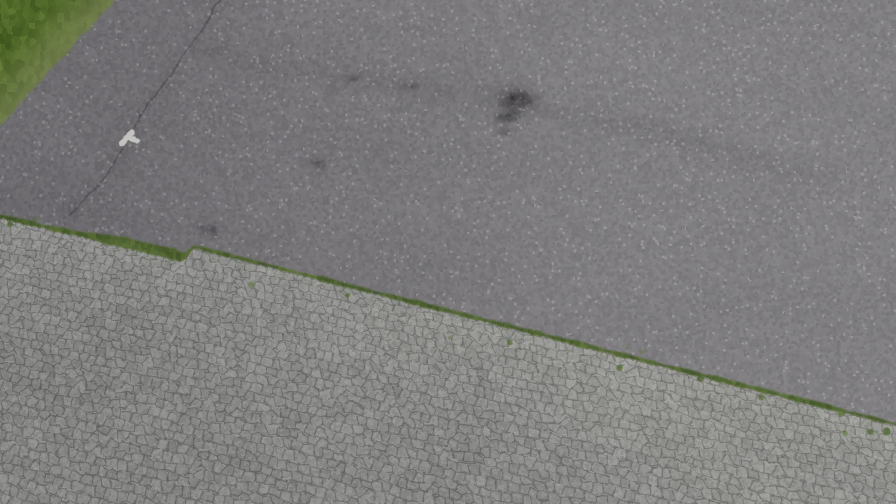
A WebGL 2 fragment shader for this texture:

```glsl
#version 300 es
precision highp float;
uniform vec2 u_resolution;
out vec4 outColor;

// Colours
const vec3 ASPHALT_DARK = vec3(0.425, 0.418, 0.432);
const vec3 ASPHALT_LIGHT = vec3(0.500, 0.494, 0.506);
const vec3 PAVER_DARK = vec3(0.480, 0.484, 0.482);
const vec3 PAVER_LIGHT = vec3(0.588, 0.592, 0.576);
const vec3 GRASS_DARK = vec3(0.22, 0.31, 0.10);
const vec3 GRASS_LIGHT = vec3(0.41, 0.51, 0.22);
const vec3 GRASS_DRY = vec3(0.50, 0.53, 0.36);
const vec3 LITTER = vec3(0.76, 0.76, 0.75);

// Layout, in units of canvas height
const float EDGE_SLOPE = 0.253;
const float STEP_START = 0.359;
const float STEP_END = 0.389;
const float PAVER_SCALE = 58.0;
const float TOOTH_PERIOD = 0.0155;
const float TOOTH_DEPTH = 0.007;
const float GRAIN_SCALE = 150.0;
const float GRAIN_STRENGTH = 0.075;
const vec2 CRACK[5] = vec2[5](vec2(0.445, 1.01), vec2(0.37, 0.896),
    vec2(0.278, 0.769), vec2(0.22, 0.664), vec2(0.139, 0.572));
const vec2 SEAM[5] = vec2[5](vec2(0.42, 0.89), vec2(0.81, 0.83),
    vec2(1.08, 0.785), vec2(1.32, 0.735), vec2(1.64, 0.645));
// Centre, radius, strength
const vec4 STAINS[7] = vec4[7](vec4(1.027, 0.805, 0.024, 0.23),
    vec4(1.006, 0.769, 0.017, 0.19), vec4(1.000, 0.739, 0.008, 0.13),
    vec4(0.414, 0.543, 0.015, 0.16), vec4(0.630, 0.674, 0.013, 0.12),
    vec4(0.698, 0.843, 0.012, 0.10), vec4(0.815, 0.829, 0.012, 0.09));

float hash(vec2 p) {
    vec3 q = fract(p.xyx * 0.1031);
    q += dot(q, q.yzx + 33.33);
    return fract((q.x + q.y) * q.z);
}

// Cellular noise: nearest distance, second distance, cell id
vec3 cells(vec2 p, float jitter) {
    vec2 base = floor(p);
    vec3 found = vec3(9.0, 9.0, 0.0);
    for (int j = -1; j <= 1; j++)
    for (int i = -1; i <= 1; i++) {
        vec2 c = base + vec2(i, j);
        vec2 offset = vec2(hash(c + 17.0), hash(c + 71.0)) - 0.5;
        float d = length(c + 0.5 + jitter * offset - p);
        if (d < found.x) found = vec3(d, found.x, hash(c + 131.0));
        else found.y = min(found.y, d);
    }
    return found;
}

// Layered sines, about -1 to 1
float waves(vec2 p) {
    float sum = 0.0, gain = 0.5;
    for (int i = 0; i < 5; i++) {
        sum += gain * sin(p.x + 1.7 * sin(p.y)) * cos(p.y + 1.3 * sin(p.x * 0.8));
        p = mat2(1.4, 1.1, -1.1, 1.4) * p + 2.3;
        gain *= 0.62;
    }
    return sum;
}

float segment(vec2 p, vec2 a, vec2 b) {
    vec2 ab = b - a;
    return length(p - a - ab * clamp(dot(p - a, ab) / dot(ab, ab), 0.0, 1.0));
}

float polyline(vec2 p, vec2 pts[5]) {
    float d = 9.0;
    for (int i = 0; i < 4; i++) d = min(d, segment(p, pts[i], pts[i + 1]));
    return d;
}

float paverEdge(float x) {
    return mix(0.569 - 0.237 * x, 0.606 - EDGE_SLOPE * x,
        smoothstep(STEP_START, STEP_END, x));
}

vec3 asphalt(vec2 p) {
    float light = smoothstep(-0.15, 1.5, p.x + 0.25 * (p.y - 0.6));
    vec3 col = mix(ASPHALT_DARK, ASPHALT_LIGHT, light);
    col += 0.012 * waves(p * vec2(5.0, 9.0));
    vec3 grain = cells(p * GRAIN_SCALE, 1.0);
    col += GRAIN_STRENGTH * (grain.z - 0.5) * (1.0 - 0.6 * grain.x);
    col += 0.07 * step(0.94, grain.z) * smoothstep(0.6, 0.1, grain.x);
    // Worn seam, crack and stains
    vec2 bent = p + 0.005 * vec2(waves(p * 45.0), waves(p.yx * 52.0));
    col -= 0.022 * exp(-pow(polyline(bent, SEAM) / 0.026, 2.0));
    float crack = polyline(bent, CRACK);
    float broken = 0.65 + 0.35 * waves(p * 30.0);
    col -= 0.11 * broken * smoothstep(0.0035, 0.0005, crack);
    col -= 0.015 * exp(-crack * 40.0);
    for (int i = 0; i < 7; i++) {
        vec2 q = (bent - STAINS[i].xy) * vec2(0.75, 1.25) / STAINS[i].z;
        col -= STAINS[i].w * exp(-dot(q, q)) * (0.75 + 0.5 * waves(p * 130.0));
    }
    return col;
}

vec3 pavers(vec2 p, float edgeDist) {
    float light = 0.42 + 0.28 * smoothstep(0.2, 1.5, p.x) + 0.38 * exp(edgeDist * 9.0);
    vec3 col = mix(PAVER_DARK, PAVER_LIGHT, light + 0.16 * waves(p * vec2(5.0, 8.0)));
    // Stones in rows that follow the edge
    vec2 q = vec2(p.x - EDGE_SLOPE * p.y, p.y + EDGE_SLOPE * p.x) * PAVER_SCALE;
    q /= 1.0 + 0.25 * (1.0 - p.y);
    q.x += 0.5 * mod(floor(q.y), 2.0);
    vec3 stone = cells(q + 0.18 * waves(q * 0.9), 0.6);
    col += 0.045 * (stone.z - 0.5);
    col -= 0.10 * smoothstep(0.24, 0.02, stone.y - stone.x);
    return col + 0.07 * (cells(p * GRAIN_SCALE * 1.2, 1.0).z - 0.5);
}

vec3 grass(vec2 p) {
    vec3 blade = cells(p * vec2(100.0, 70.0), 1.0);
    float shade = 0.45 + 0.3 * waves(p * 26.0) + 0.5 * (blade.z - 0.5);
    return mix(GRASS_DARK, GRASS_LIGHT, clamp(shade, 0.0, 1.0));
}

void main() {
    vec2 p = gl_FragCoord.xy / u_resolution.y;
    float px = 1.0 / u_resolution.y;
    float edgeDist = (p.y - paverEdge(p.x)) * 0.97;
    vec3 col = asphalt(p);

    // Lawn corner, drier toward its border
    float lawn = dot(p - vec2(0.227, 1.0), normalize(vec2(1.0, -0.91)));
    lawn += 0.004 * waves(p * 60.0);
    vec3 turf = mix(grass(p), GRASS_DRY, 0.6 * smoothstep(-0.10, 0.0, lawn));
    col = mix(col, turf, smoothstep(0.003 + px, -0.003 - px, lawn));

    // Toothed paver border
    float tooth = abs(fract(p.x / TOOTH_PERIOD) - 0.5) * 2.0 * TOOTH_DEPTH;
    col = mix(col, pavers(p, edgeDist), smoothstep(px, -px, edgeDist + tooth - 0.002));

    // Weeds in the joint, wider before the step
    float ragged = waves(p * vec2(48.0, 30.0));
    float wide = smoothstep(0.08, 0.28, p.x) * (1.0 - smoothstep(0.34, STEP_END, p.x));
    float halfWidth = 0.0042 + 0.006 * wide + 0.003 * ragged;
    float weed = abs(edgeDist - 0.002 - 0.006 * wide) - halfWidth;
    float cover = smoothstep(0.0015 + px, -0.0015 - px, weed);
    col = mix(col, grass(p) * 0.93, 0.85 * cover);

    // Scattered tufts beside the joint
    vec3 tuft = cells(p * 24.0, 1.0);
    float near = smoothstep(-0.075, -0.03, edgeDist) * smoothstep(0.03, 0.0, edgeDist);
    float spot = smoothstep(0.20, 0.08, tuft.x + 0.08 * ragged) * step(0.84, tuft.z);
    col = mix(col, grass(p), 0.65 * spot * near);

    // Pale scrap on the asphalt
    float scrap = min(segment(p, vec2(0.243, 0.716), vec2(0.261, 0.737)),
        segment(p, vec2(0.255, 0.727), vec2(0.272, 0.721)));
    scrap += 0.002 * waves(p * 150.0) - 0.006;
    col = mix(col, LITTER, smoothstep(px, -px, scrap));
    outColor = vec4(clamp(col, 0.0, 1.0), 1.0);
}
```
